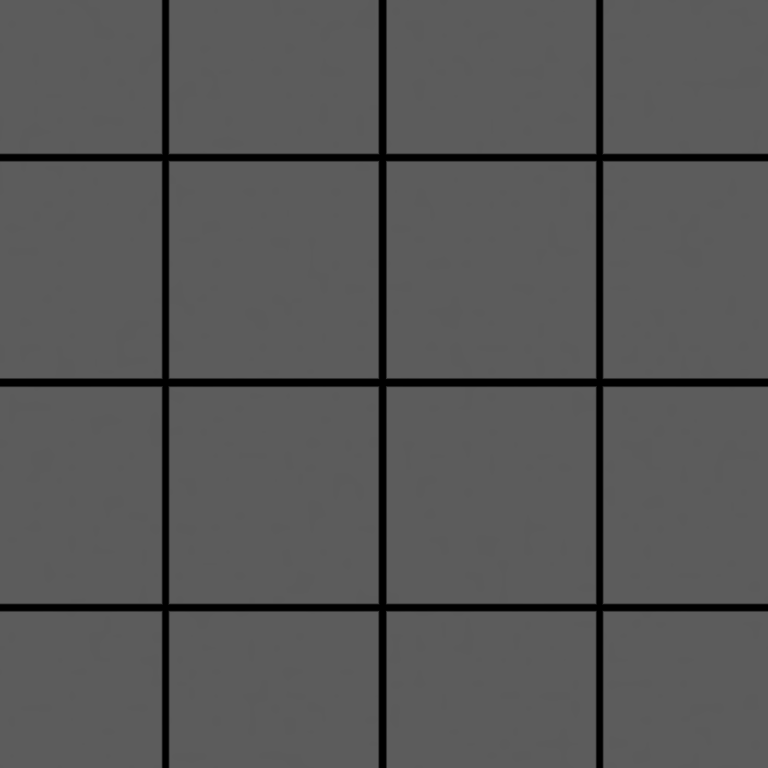
A WebGL 1 fragment shader for this pattern:

```glsl
precision highp float;
// Plain grey tiles divided by a soft-edged black grid, with a very faint mottle.

uniform vec2 u_resolution;

#define PITCH vec2(0.2826, 0.2930)
#define CENTRE vec2(0.4982, 0.5018)
#define LINE_WIDTH vec2(0.0090, 0.0096)
#define CENTRE_EXTRA 0.0010
#define EDGE_SOFTNESS 0.0016
#define TILE_COLOUR vec3(0.360)
#define LINE_COLOUR vec3(0.0)
#define MOTTLE_SCALE 64.0
#define MOTTLE_AMOUNT 0.004

float hash(vec2 p) {
  vec3 q = fract(vec3(p.xyx) * 0.1031);
  q += dot(q, q.yzx + 33.33);
  return fract((q.x + q.y) * q.z);
}

float valueNoise(vec2 p) {
  vec2 cell = floor(p);
  vec2 f = fract(p);
  f = f * f * (3.0 - 2.0 * f);
  float low = mix(hash(cell), hash(cell + vec2(1.0, 0.0)), f.x);
  float high = mix(hash(cell + vec2(0.0, 1.0)), hash(cell + vec2(1.0)), f.x);
  return mix(low, high, f.y);
}

// Coverage of the vertical (x) and horizontal (y) grid lines
vec2 gridLines(vec2 uv, float softness) {
  vec2 grid = (uv - CENTRE) / PITCH;
  vec2 index = floor(grid + 0.5);
  vec2 dist = abs(grid - index) * PITCH;

  // The central lines are slightly heavier
  vec2 isCentre = 1.0 - step(0.5, abs(index));
  vec2 halfWidth = 0.5 * (LINE_WIDTH + CENTRE_EXTRA * isCentre);
  return 1.0 - smoothstep(halfWidth - softness, halfWidth + softness, dist);
}

void main() {
  vec2 uv = gl_FragCoord.xy / u_resolution;
  float pixel = 1.0 / min(u_resolution.x, u_resolution.y);
  vec2 lines = gridLines(uv, max(EDGE_SOFTNESS, 0.75 * pixel));

  // Tile surface, then the grid over it
  float mottle = valueNoise(uv * MOTTLE_SCALE) - 0.5;
  vec3 colour = TILE_COLOUR + MOTTLE_AMOUNT * mottle;
  colour = mix(colour, LINE_COLOUR, max(lines.x, lines.y));
  gl_FragColor = vec4(colour, 1.0);
}
```
